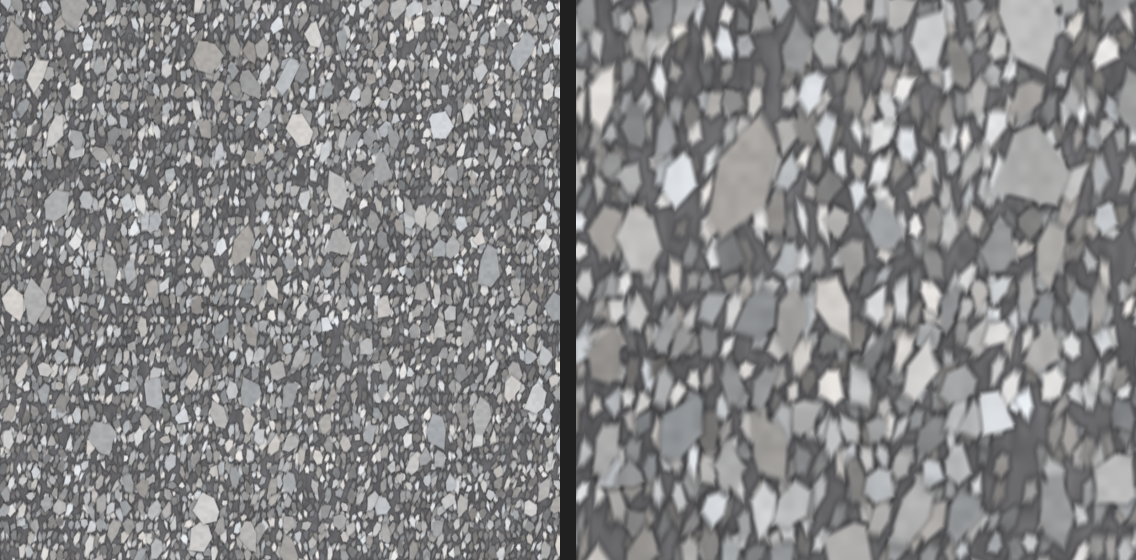
Left, the full canvas; right, a detail of the centre.
Reproduce this texture procedurally as a WebGL 1 fragment shader.

```glsl
precision highp float;
// Grey stone aggregate: pale, upright angular chips packed in a dark binder.

#define SOFTNESS 0.0019     // half width of a chip edge
#define LEAN 0.13           // tilt of the chips to the right
#define TURN 0.75           // spread of chip directions, radians
#define TINT 0.022          // warm and cool variation
#define RIM 0.17            // darkening around each chip
#define BINDER_DARK vec3(0.335, 0.335, 0.345)
#define BINDER_PALE vec3(0.465, 0.465, 0.480)
#define CHIP_DARK 0.44
#define CHIP_PALE 0.92

uniform vec2 u_resolution;

float hash(vec2 p) {
  return fract(sin(dot(p, vec2(127.1, 311.7))) * 43758.5453);
}

float noise(vec2 p) {
  vec2 i = floor(p);
  vec2 f = fract(p);
  f = f * f * (3.0 - 2.0 * f);
  float low = mix(hash(i), hash(i + vec2(1.0, 0.0)), f.x);
  float high = mix(hash(i + vec2(0.0, 1.0)), hash(i + vec2(1.0, 1.0)), f.x);
  return mix(low, high, f.y);
}

// Irregular convex polygon of about unit radius.
float polygon(vec2 p, vec2 id) {
  float d = -1.0;
  for (int k = 0; k < 6; k++) {
    float side = float(k);
    float angle = (side + 0.7 * hash(id + side * 3.7)) * 1.0472;
    float reach = mix(0.72, 1.15, hash(id + side * 5.3 + 19.0));
    d = max(d, dot(p, vec2(cos(angle), sin(angle))) - reach);
  }
  return d;
}

// Lays one size of chip over the colour below; density is the share of cells filled.
vec3 addChips(vec3 color, vec2 uv, vec2 cell, float density, float lift, float seed) {
  vec2 home = floor(uv / cell);
  for (int j = -1; j <= 1; j++) {
    for (int i = -1; i <= 1; i++) {
      vec2 id = home + vec2(float(i), float(j));
      vec2 key = id + seed;
      if (hash(key + 7.1) > density) continue;

      vec2 jitter = vec2(hash(key + 1.3), hash(key + 2.9)) - 0.5;
      vec2 offset = uv - (id + 0.5 + 0.6 * jitter) * cell;
      float turn = LEAN + TURN * (hash(key + 4.7) - 0.5);
      float c = cos(turn);
      float s = sin(turn);
      offset = vec2(c * offset.x - s * offset.y, s * offset.x + c * offset.y);

      vec2 size = cell * mix(vec2(0.29, 0.30), vec2(0.50, 0.53),
                             vec2(hash(key + 8.3), hash(key + 9.7)));
      float d = polygon(offset / size, key) * size.x;

      float tone = pow(hash(key + 11.9), 1.2);
      tone = mix(CHIP_DARK, CHIP_PALE, mix(tone, 0.72, lift));
      tone += 0.06 * (noise(uv * 150.0 + seed) - 0.5);
      float warmth = TINT * (2.0 * hash(key + 13.1) - 1.0);
      vec3 chip = tone * vec3(1.0 + warmth, 1.0, 1.0 - warmth);

      color *= 1.0 - RIM * (1.0 - smoothstep(0.0, 2.0 * SOFTNESS, d));
      color = mix(color, chip, 1.0 - smoothstep(-SOFTNESS, SOFTNESS, d));
    }
  }
  return color;
}

void main() {
  vec2 uv = gl_FragCoord.xy / u_resolution.y;

  // Binder with fine upright streaks and broad mottling.
  float streaks = noise(uv * vec2(190.0, 85.0));
  float mottle = noise(uv * 26.0 + 40.0);
  vec3 color = mix(BINDER_DARK, BINDER_PALE, 0.6 * streaks + 0.4 * mottle);

  // Chips from dust to the few large stones.
  color = addChips(color, uv, vec2(0.0095, 0.0175), 0.76, 0.0, 3.0);
  color = addChips(color, uv, vec2(0.0145, 0.0250), 0.48, 0.1, 151.0);
  color = addChips(color, uv, vec2(0.0240, 0.0390), 0.25, 0.35, 317.0);
  color = addChips(color, uv, vec2(0.0420, 0.0680), 0.10, 0.55, 523.0);

  // Slow drift in brightness across the slab.
  color *= 0.96 + 0.08 * noise(uv * 7.0 + 11.0);
  gl_FragColor = vec4(color, 1.0);
}
```
